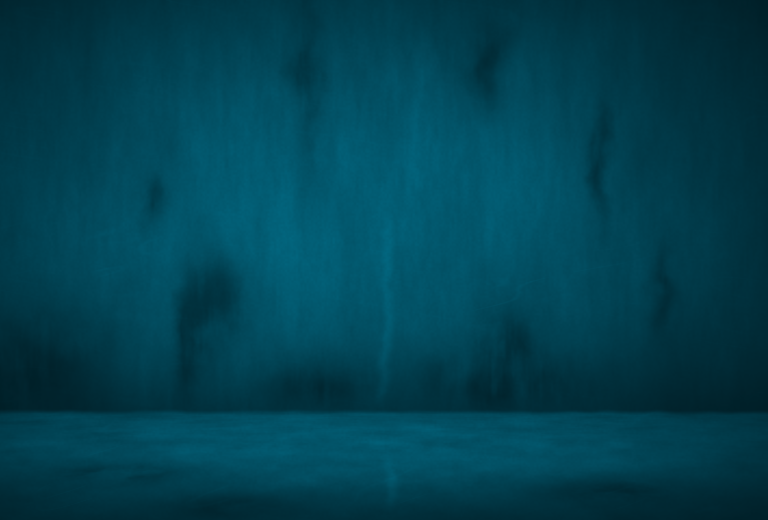
Give the GLSL for this background, as a Shadertoy shader.

```glsl
float hash(vec2 p) {
    vec3 q = fract(vec3(p.xyx) * 0.1031);
    q += dot(q, q.yzx + 33.33);
    return fract((q.x + q.y) * q.z);
}

float noise(vec2 p) {
    vec2 i = floor(p), f = fract(p);
    f = f * f * (3.0 - 2.0 * f);
    return mix(mix(hash(i), hash(i + vec2(1, 0)), f.x),
               mix(hash(i + vec2(0, 1)), hash(i + vec2(1, 1)), f.x), f.y);
}

float fbm(vec2 p) {
    float sum = 0.0, amp = 0.5;
    for (int i = 0; i < 5; i++) {
        sum += amp * noise(p);
        p = mat2(1.6, 1.1, -1.1, 1.6) * p + 17.3;
        amp *= 0.5;
    }
    return sum;
}

// Vertical streaks keep their direction through every octave
float streaks(vec2 p) {
    return 0.5 * noise(p) + 0.3 * noise(p * vec2(2.3, 1.8) + 31.0)
         + 0.2 * noise(p * vec2(5.1, 4.0) + 73.0);
}

// Thin broken lines along a tilted direction
float scratches(vec2 p, float tilt) {
    vec2 q = mat2(cos(tilt), -sin(tilt), sin(tilt), cos(tilt)) * p;
    float ridge = abs(noise(q * vec2(7.0, 38.0)) - 0.5);
    return (1.0 - smoothstep(0.0, 0.07, ridge)) * smoothstep(0.45, 0.75, noise(q * 13.0 + 9.0));
}

float spot(vec2 uv, vec2 centre, vec2 radius) {
    vec2 d = (uv - centre) / radius;
    return exp(-dot(d, d));
}

// Light seam running down the plaster
float seam(vec2 uv, float x, float low, float high) {
    float bend = 0.012 * (noise(vec2(uv.y * 13.0, x * 40.0)) - 0.5)
               + 0.005 * (noise(vec2(uv.y * 60.0, 4.0)) - 0.5);
    float offset = (uv.x - x - bend) / 0.007;
    return exp(-offset * offset) * smoothstep(low, low + 0.04, uv.y)
         * (1.0 - smoothstep(high - 0.06, high, uv.y));
}

float wallLight(vec2 uv, vec2 p) {
    // Stains: centre and radius
    vec4 stains[11] = vec4[11](
        vec4(0.280, 0.42, 0.040, 0.09), vec4(0.667, 0.34, 0.035, 0.07),
        vec4(0.410, 0.26, 0.060, 0.05), vec4(0.632, 0.87, 0.022, 0.08),
        vec4(0.780, 0.69, 0.012, 0.11), vec4(0.395, 0.84, 0.018, 0.16),
        vec4(0.862, 0.44, 0.012, 0.08), vec4(0.200, 0.61, 0.014, 0.05),
        vec4(0.248, 0.32, 0.016, 0.10), vec4(0.660, 0.27, 0.120, 0.06),
        vec4(0.040, 0.29, 0.090, 0.10));

    vec2 d = abs(uv - vec2(0.45, 0.59)) / vec2(0.56, 0.50);
    float light = 1.02 * exp(-pow(d.x, 2.3) - pow(d.y, 2.2));
    light += 0.09 * spot(uv, vec2(0.68, 0.60), vec2(0.08, 0.17));
    light += 0.06 * spot(uv, vec2(0.30, 0.63), vec2(0.10, 0.18));

    float stain = 0.0;
    vec2 warped = uv + 0.04 * (vec2(fbm(p * 14.0), fbm(p * 11.0 + 50.0)) - 0.5);
    for (int i = 0; i < 11; i++) stain += spot(warped, stains[i].xy, stains[i].zw);
    float drips = streaks(p * vec2(36.0, 7.0));
    float blotches = 0.5 * drips + 0.5 * fbm(p * vec2(24.0, 14.0));
    light *= 1.0 - 0.52 * min(stain, 1.0) * smoothstep(0.1, 0.7, blotches);

    // Mottled plaster and drips
    light *= 0.78 + 0.28 * fbm(p * vec2(7.0, 4.0)) + 0.18 * drips;
    light *= 0.95 + 0.10 * fbm(p * vec2(80.0, 35.0));
    float worn = spot(uv, vec2(0.11, 0.58), vec2(0.11, 0.14))
               + spot(uv, vec2(0.70, 0.42), vec2(0.14, 0.10));
    light += 0.07 * worn * scratches(p, 0.22) + 0.015 * scratches(p + 4.0, -0.15);
    light += 0.16 * seam(uv, 0.502, 0.21, 0.61) + 0.07 * seam(uv, 0.545, 0.61, 0.95);

    // Shade where the wall meets the floor
    float rise = (uv.y - 0.2) / 0.07;
    return light * (1.0 - 0.2 * exp(-rise * rise));
}

float floorLight(vec2 uv, vec2 p) {
    float depth = max(0.21 - uv.y, 0.0);
    float light = mix(0.38, 0.98, smoothstep(-0.02, 0.14, uv.y));
    light *= 1.0 - 0.2 * exp(-depth * 45.0);
    light *= exp(-pow(abs(uv.x - 0.46) / 0.64, 2.4));

    // Patches flattened by perspective
    vec2 ground = vec2((uv.x - 0.5) / (0.5 + depth), 0.5 / (0.12 + depth));
    float patches = fbm(ground * vec2(9.0, 4.0) + 20.0);
    float stain = spot(uv, vec2(0.80, 0.055), vec2(0.10, 0.025))
                + spot(uv, vec2(0.30, 0.025), vec2(0.08, 0.025))
                + spot(uv, vec2(0.15, 0.090), vec2(0.10, 0.022));
    light *= 1.0 - 0.45 * min(stain, 1.0) * smoothstep(0.2, 0.6, patches);
    light *= 0.77 + 0.35 * patches + 0.12 * fbm(p * vec2(40.0, 70.0));
    return light + 0.13 * seam(uv, 0.504, 0.01, 0.15) + 0.03 * scratches(p, 0.3);
}

void mainImage(out vec4 fragColor, in vec2 fragCoord) {
    vec2 uv = fragCoord / iResolution.xy;
    vec2 p = fragCoord / iResolution.y;

    float horizon = 0.207 + 0.004 * (noise(vec2(p.x * 30.0, 2.0)) - 0.5);
    float isWall = smoothstep(horizon - 0.006, horizon + 0.006, uv.y);
    float light = mix(floorLight(uv, p), wallLight(uv, p), isWall);
    light += 0.05 * (noise(p * 240.0) - 0.5) * light;

    // Teal ramp with a lifted shadow
    vec3 shadow = vec3(0.0, 0.065, 0.085), teal = vec3(0.008, 0.345, 0.43);
    fragColor = vec4(mix(shadow, teal, clamp(light, 0.0, 1.2)), 1.0);
}
```
